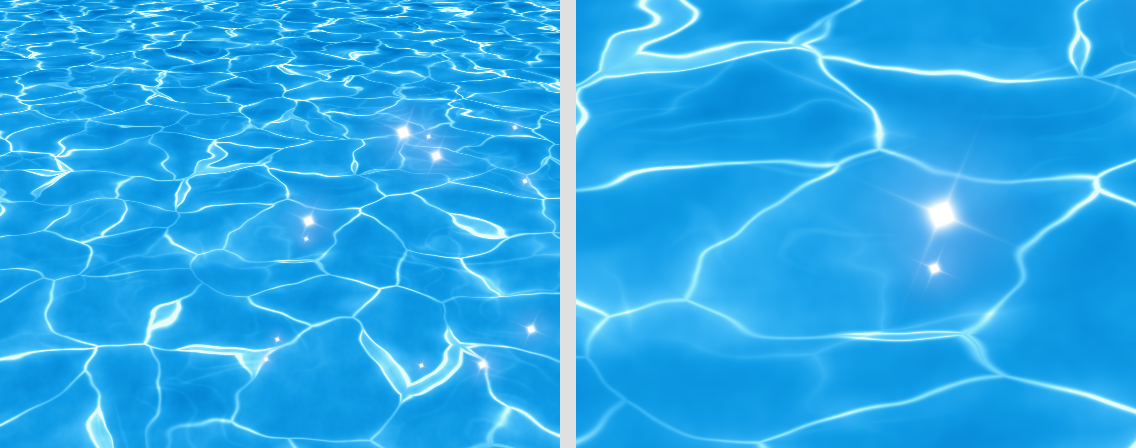
Left: the whole. Right: its middle third, enlarged.
A WebGL 2 fragment shader for this texture:

```glsl
#version 300 es
precision highp float;
// Sunlit pool water seen at a slant: a perspective plane carries a warped
// Voronoi web of caustic lines that split into ribbons, over soft noise tones.
// Faint secondary webs, ripple contours and sun glints complete the surface.
uniform vec2 u_resolution;
out vec4 fragColor;

const float HORIZON = 1.4;        // height of the vanishing line
const float CELL_DENSITY = 4.8;   // caustic cells per plane unit
const float DEPTH_STRETCH = 1.95;
const float LINE_WIDTH = 0.019;   // in cells
const float RIBBON_WIDTH = 0.10;  // in cells
const float BASE_TONE = 0.34;
const float GLOW = 0.33;
const int GLINT_COUNT = 12;
const vec3 ABYSS = vec3(0.00, 0.34, 0.67);
const vec3 DEEP  = vec3(0.01, 0.52, 0.83);
const vec3 WATER = vec3(0.06, 0.61, 0.90);
const vec3 LIGHT = vec3(0.22, 0.71, 0.96);
const vec3 PALE  = vec3(0.38, 0.80, 0.98);
const vec3 CYAN  = vec3(0.55, 0.91, 0.98);
const vec3 FOAM  = vec3(0.90, 0.99, 0.99);
const vec3 HAZE  = vec3(0.58, 0.75, 0.97);

vec2 hash2(vec2 p) {
  vec3 h = fract(p.xyx * vec3(0.1031, 0.1030, 0.0973));
  h += dot(h, h.yzx + 33.33);
  return fract((h.xx + h.yz) * h.zy);
}

float corner(vec2 cell, vec2 offset) {
  return dot(normalize(hash2(cell) - 0.4999), offset);
}

// Gradient noise, roughly -0.7 to 0.7
float noise(vec2 p) {
  vec2 i = floor(p), f = fract(p), o = vec2(0, 1);
  vec2 u = f * f * f * (f * (f * 6.0 - 15.0) + 10.0);
  return mix(mix(corner(i, f), corner(i + o.yx, f - o.yx), u.x),
             mix(corner(i + o, f - o), corner(i + 1.0, f - 1.0), u.x), u.y);
}

vec2 noise2(vec2 p) { return vec2(noise(p), noise(p + 41.7)); }

// Distance to the nearest Voronoi border
float borderDistance(vec2 p) {
  vec2 cell = floor(p), f = fract(p), nearest = vec2(0), home = vec2(0);
  float best = 9.0;
  for (int y = -1; y <= 1; y++) for (int x = -1; x <= 1; x++) {
    vec2 g = vec2(x, y);
    vec2 r = g + 0.07 + 0.86 * hash2(cell + g) - f;
    if (dot(r, r) < best) { best = dot(r, r); nearest = r; home = g; }
  }
  float d = 9.0;
  for (int y = -2; y <= 2; y++) for (int x = -2; x <= 2; x++) {
    vec2 g = home + vec2(x, y);
    vec2 r = g + 0.07 + 0.86 * hash2(cell + g) - f;
    vec2 gap = r - nearest;
    if (dot(gap, gap) > 1e-4) d = min(d, dot(0.5 * (nearest + r), normalize(gap)));
  }
  return max(d, 0.0);
}

vec3 palette(float t) {
  vec3 c = mix(ABYSS, DEEP, clamp(t / 0.2, 0.0, 1.0));
  c = mix(c, WATER, clamp((t - 0.2) / 0.2, 0.0, 1.0));
  c = mix(c, LIGHT, clamp((t - 0.4) / 0.2, 0.0, 1.0));
  c = mix(c, PALE, clamp((t - 0.6) / 0.15, 0.0, 1.0));
  c = mix(c, CYAN, clamp((t - 0.75) / 0.13, 0.0, 1.0));
  return mix(c, FOAM, clamp((t - 0.88) / 0.14, 0.0, 1.0));
}

void main() {
  vec2 p = gl_FragCoord.xy / u_resolution.y;
  float aspect = u_resolution.x / u_resolution.y;
  float drop = HORIZON - p.y;
  float far = smoothstep(0.5, 1.0, p.y);

  // Water plane, bent by refraction
  vec2 q = vec2(p.x - 0.5 * aspect, DEPTH_STRETCH) * CELL_DENSITY / drop;
  float pixel = CELL_DENSITY * DEPTH_STRETCH / (drop * drop * u_resolution.y);
  vec2 w = q + 0.50 * noise2(q * 0.8);
  w += (0.17 + 0.20 * far) * noise2(q * vec2(1.5, 2.1) + 9.3);
  w += 0.05 * noise2(q * 4.3 + 3.1);

  // Main web: lines opening into ribbons
  float d = borderDistance(w);
  float ribbon = RIBBON_WIDTH * smoothstep(0.16, 0.48, noise(q * 0.9 + 31.4));
  float e = abs(d - ribbon);
  float power = smoothstep(-0.45, 0.35, noise(q * 1.1 + 77.2));
  float width = max(LINE_WIDTH * (0.7 + 0.7 * power), 0.55 * pixel);
  float line = exp(-e * e / (width * width)) * mix(0.25, 0.75, power);
  float fill = smoothstep(ribbon + pixel, ribbon - pixel, d) * smoothstep(0.0, 0.03, ribbon);
  float glow = exp(-6.5 * e) * mix(0.25, 1.1, smoothstep(-0.4, 0.4, noise(w * 1.4 + 12.6)));

  // Secondary soft web and ripple contours
  float fine = borderDistance(w * 1.35 + 0.35 * noise2(w * 1.8 + 5.0) + 53.0);
  float veil = smoothstep(-0.05, 0.4, noise(q * 0.7 + 19.8));
  float softLine = exp(-fine * mix(14.0, 22.0, far)) * veil;
  float phase = 11.0 * noise(w * vec2(1.0, 1.2) + 64.0);
  float contour = 1.0 - smoothstep(0.0, 0.22 + fwidth(phase), abs(sin(phase)));
  contour *= smoothstep(0.0, 0.35, noise(q * 0.8 + 88.0)) * mix(0.35, 1.0, far);

  // Tones of the water body
  float tone = BASE_TONE + 0.15 * noise(w * 0.9 + 23.0) + 0.09 * noise(w * 2.6 + 7.0);
  tone += 0.06 * noise(p * 26.0) + 0.03 * noise(p * 75.0);
  tone += far * (0.34 * noise(q * vec2(0.8, 1.3) + 15.0) - 0.09);
  tone += GLOW * glow + 0.62 * line + 0.24 * fill + 0.22 * softLine + 0.20 * contour;
  vec3 color = palette(tone);

  // Sun glints: core, crossed rays and a violet haze
  for (int i = 0; i < GLINT_COUNT; i++) {
    vec2 h = hash2(vec2(i, 7.0)), k = hash2(vec2(i, 29.0));
    vec2 v = p - vec2(aspect * (0.06 + 0.9 * sqrt(h.x)), 0.12 + 0.62 * h.y);
    float size = mix(0.004, 0.016, k.x * k.x * k.x), r = length(v) / size;
    vec2 s = mat2(0.92, 0.39, -0.39, 0.92) * v / size;
    float rays = exp(-2.5 * abs(s.x * s.y) - 0.55 * r);
    color = mix(color, HAZE, 0.45 * exp(-r * r / 22.0));
    color = mix(color, vec3(1), min(1.0, exp(-r * r) + 0.8 * rays));
  }
  fragColor = vec4(color, 1.0);
}
```
